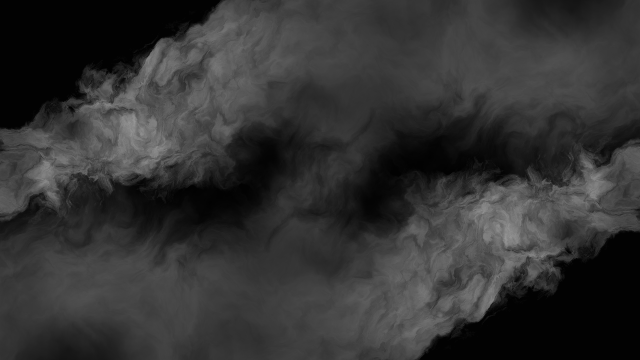
Write a Shadertoy shader that draws this texture.

```glsl
#define OCTAVES 6
#define BACKGROUND 0.006
#define OLD_LIGHT 0.220
#define YOUNG_LIGHT 0.150
#define DRIFT 0.10
#define CURL_OLD 0.035
#define CURL_YOUNG 0.085
#define SOFT_OLD 0.085
#define SOFT_YOUNG 0.033
#define CREASE 1.0
#define STREAK 1.05
#define GRAIN 0.55

float hash(vec2 p) {
    return fract(sin(dot(p, vec2(127.1, 311.7))) * 43758.5453);
}

float noise(vec2 p) {
    vec2 cell = floor(p), f = fract(p);
    f = f * f * f * (f * (f * 6.0 - 15.0) + 10.0);
    float low = mix(hash(cell), hash(cell + vec2(1, 0)), f.x);
    float high = mix(hash(cell + vec2(0, 1)), hash(cell + vec2(1, 1)), f.x);
    return mix(low, high, f.y);
}

// x: smooth cloud noise, y: rounded billows parted by dark creases
vec2 clouds(vec2 p) {
    vec2 sum = vec2(0.0);
    float amplitude = 0.5;
    for (int i = 0; i < OCTAVES; i++) {
        float n = noise(p);
        sum += amplitude * vec2(n, abs(2.0 * n - 1.0));
        p = mat2(1.6, 1.2, -1.2, 1.6) * p + 7.3;
        amplitude *= 0.5;
    }
    return sum;
}

vec2 turbulence(vec2 p) {
    return vec2(clouds(p).x, clouds(p + vec2(31.7, 12.4)).x) - 0.49;
}

float bump(float x, float centre, float width) {
    float d = (x - centre) / width;
    return exp(-d * d);
}

float puff(vec2 p, vec2 centre, vec2 radius) {
    vec2 d = (p - centre) / radius;
    return exp(-dot(d, d));
}

// Smoke boundaries along the horizontal axis
float upperEdge(float x) {
    return 0.12 + 0.62 * (x + 0.889);
}

float lowerEdge(float x) {
    return 0.09 - 0.17 * bump(x, -0.84, 0.28) - 0.07 * bump(x, -0.40, 0.18)
         - 0.14 * bump(x, 0.05, 0.11) + 0.06 * bump(x, 0.33, 0.13)
         - 0.04 * bump(x, 0.62, 0.15);
}

// One plume: crisp and curling at the left, diffuse at the right
float plume(vec2 p) {
    float young = 1.0 - smoothstep(-0.5, 0.1, p.x);

    // Turbulent displacement
    vec2 drift = turbulence(p * 4.0 + 3.0);
    vec2 curl = turbulence(p * 13.0 + drift * 4.0);
    vec2 s = p + drift * DRIFT + curl * mix(CURL_OLD, CURL_YOUNG, young);

    // Cloud layers and streaks along the flow
    vec2 cloud = clouds(s * 6.0 + 9.0);
    vec2 fine = clouds(s * 13.0 + curl);
    vec2 flow = vec2(dot(s, vec2(0.75, 0.66)), dot(s, vec2(-0.66, 0.75)));
    float streak = clouds(flow * vec2(8.0, 21.0) + drift * 3.0).x - 0.49;
    float grain = clouds(s * 30.0 + curl * 4.0).x - 0.49;

    // Body between its two edges, eroded by the streaks
    float soft = mix(SOFT_OLD, SOFT_YOUNG, young);
    float erosion = 0.13 * streak + 0.05 * grain;
    float depth = s.y - lowerEdge(s.x) + erosion;
    float above = s.y - upperEdge(s.x) + 1.4 * erosion;
    float body = smoothstep(-soft * 1.3, soft * 1.3, depth);
    body *= 1.0 - smoothstep(-soft * 1.8, soft, above);
    float shade = mix(0.58, 1.0, smoothstep(-0.02, 0.20, depth));
    body *= mix(shade, 1.0, young);

    // Broad lighting and hollows
    float light = OLD_LIGHT + YOUNG_LIGHT * bump(p.x, -0.45, 0.34);
    light += 0.06 * puff(s, vec2(-0.46, 0.17), vec2(0.13, 0.09));
    light += 0.07 * puff(s, vec2(0.52, 0.30), vec2(0.20, 0.15));
    light += 0.07 * puff(s, vec2(-0.78, 0.04), vec2(0.12, 0.08));
    light *= 1.0 - 0.35 * puff(s, vec2(-0.03, 0.20), vec2(0.15, 0.07));
    light *= 1.0 - 0.75 * puff(s, vec2(-0.15, 0.06), vec2(0.12, 0.06));
    light *= 1.0 - 0.60 * puff(s, vec2(0.28, 0.06), vec2(0.13, 0.08));
    light *= 1.0 - 0.55 * puff(s, vec2(-0.685, 0.165), vec2(0.04));
    light *= 1.0 - 0.75 * puff(s, vec2(0.70, 0.52), vec2(0.16, 0.09));

    // Billows, fibres and grain
    float relief = (cloud.x - 0.49) * 0.55;
    relief += CREASE * young * (fine.y - 0.37);
    relief += STREAK * streak * mix(0.3, 0.7, young);
    relief += GRAIN * grain * mix(0.25, 1.0, young);
    light *= max(1.0 + relief, 0.0);
    return body * light;
}

void mainImage(out vec4 fragColor, in vec2 fragCoord) {
    vec2 p = (fragCoord - 0.5 * iResolution.xy) / iResolution.y;

    // Two plumes related by a half turn
    float smoke = plume(p) + plume(-p);
    fragColor = vec4(vec3(BACKGROUND + smoke), 1.0);
}
```
